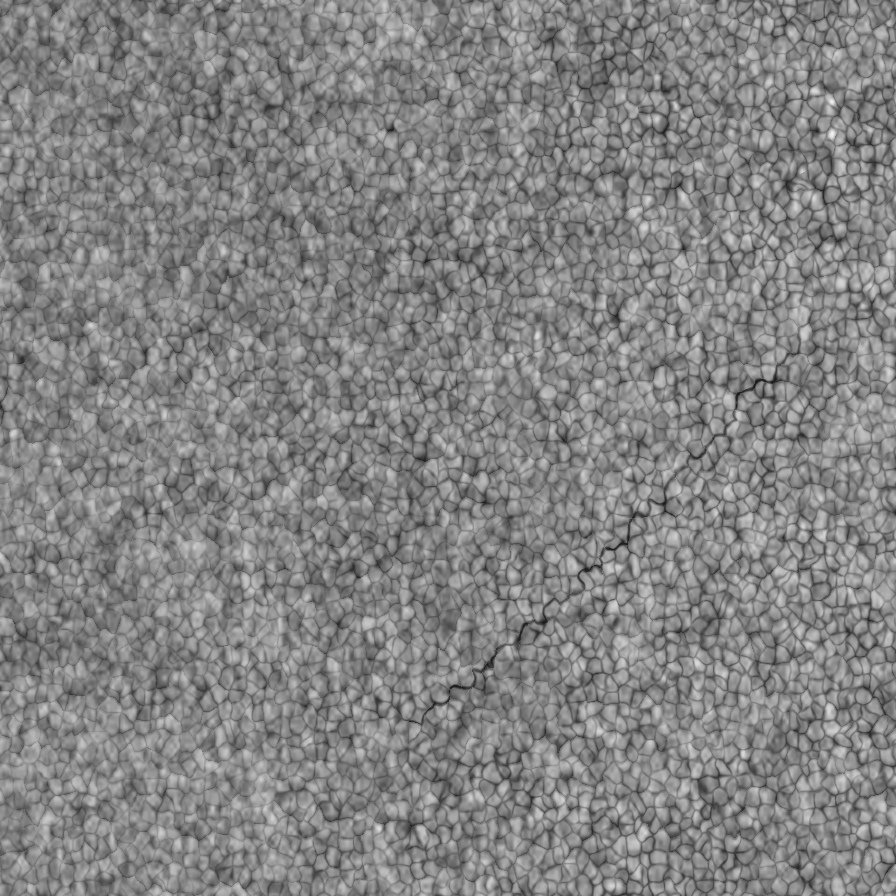
A Shadertoy shader for this texture:

```glsl
#define CELLS vec2(74.0, 61.0)
#define JITTER 0.85
#define BASE_GREY 0.458
#define CREVICE_DEPTH 0.13
#define CREVICE_WIDTH 0.36
#define DOME_DEPTH 0.14
#define TINT_RANGE 0.12
#define GRAIN_AMOUNT 0.24
#define FINE_AMOUNT 0.17
#define CRACK_DEPTH 0.17
#define CRACK_START vec2(0.455, 0.185)
#define CRACK_END vec2(0.94, 0.69)

float hash(vec2 p) {
    vec3 q = fract(p.xyx * 0.1031);
    q += dot(q, q.yzx + 33.33);
    return fract((q.x + q.y) * q.z);
}

vec2 hash2(vec2 p) {
    return vec2(hash(p), hash(p + 71.7));
}

float noise(vec2 p) {
    vec2 i = floor(p), f = fract(p);
    f = f * f * (3.0 - 2.0 * f);
    return mix(mix(hash(i), hash(i + vec2(1, 0)), f.x),
               mix(hash(i + vec2(0, 1)), hash(i + vec2(1, 1)), f.x), f.y);
}

// x: position along the bowed crack from 0 to 1, y: signed distance to it
vec2 crackCoords(vec2 p) {
    vec2 span = CRACK_END - CRACK_START;
    vec2 dir = normalize(span);
    vec2 rel = p - CRACK_START;
    float along = dot(rel, dir) / length(span);
    float bow = 0.1 * along * (1.0 - along);
    return vec2(along, dot(rel, vec2(-dir.y, dir.x)) + bow);
}

// Finds the two nearest pebble centres, as offsets from p
void nearestPebbles(vec2 p, out vec2 first, out vec2 second, out vec2 id) {
    vec2 cell = floor(p);
    float d1 = 1e3, d2 = 1e3;
    first = second = id = vec2(0.0);
    for (int y = -2; y <= 2; y++)
    for (int x = -2; x <= 2; x++) {
        vec2 c = cell + vec2(x, y);
        vec2 offset = c + 0.5 + JITTER * (hash2(c) - 0.5) - p;
        float d = dot(offset, offset);
        if (d < d1) {
            d2 = d1; second = first;
            d1 = d; first = offset; id = c;
        } else if (d < d2) {
            d2 = d; second = offset;
        }
    }
}

void mainImage(out vec4 fragColor, in vec2 fragCoord) {
    vec2 uv = fragCoord / iResolution.y;

    // Pebbled surface, slightly warped
    vec2 warp = vec2(noise(uv * 95.0), noise(uv * 95.0 + 40.0)) - 0.5;
    vec2 p = uv * CELLS + 0.5 * warp;
    vec2 first, second, id;
    nearestPebbles(p, first, second, id);
    float edge = length(second) - length(first);
    float crevice = 1.0 - smoothstep(0.0, CREVICE_WIDTH, edge);

    // Relief is crisper to the lower right and varies in patches
    float relief = mix(0.65, 1.2, smoothstep(0.0, 1.0, uv.x + 0.25 * (0.5 - uv.y)));
    relief *= 0.6 + 0.8 * noise(uv * 28.0 + 9.0);
    float grey = BASE_GREY + CREVICE_DEPTH * (1.0 - crevice * relief)
               - CREVICE_DEPTH * 0.28 * (1.0 - relief);
    grey -= DOME_DEPTH * dot(first, first) * relief;
    grey -= 0.05 * first.y;
    grey += TINT_RANGE * (hash(id + 13.0) - 0.5);

    // Upright grain and fine speckle
    grey += GRAIN_AMOUNT * (noise(uv * vec2(135.0, 82.0) + 5.0) - 0.5);
    grey += FINE_AMOUNT * (noise(uv * vec2(240.0, 185.0) + 17.0) - 0.5);

    // Broad uneven light, dimmer at the upper left
    grey += 0.07 * (noise(uv * 7.0 + 3.0) - 0.5);
    grey -= 0.05 * smoothstep(0.7, 0.0, distance(uv, vec2(0.0, 0.85)));
    grey += 0.02 * smoothstep(0.3, 1.0, uv.x);

    // Sparse glints, denser in one corner patch
    float patchGlow = smoothstep(0.12, 0.0, distance(uv, vec2(0.87, 0.86)));
    float glint = step(0.985 - 0.06 * patchGlow, hash(id + 57.0));
    grey += (0.13 + 0.16 * patchGlow) * glint * smoothstep(0.45, 0.05, length(first));

    // Crack runs along borders between pebbles on opposite sides of its path
    vec2 sideA = crackCoords((p + first) / CELLS);
    vec2 sideB = crackCoords((p + second) / CELLS);
    float along = sideA.x;
    float extent = smoothstep(0.0, 0.04, along) * smoothstep(1.0, 0.85, along);
    float strength = extent * (0.6 + 0.6 * noise(vec2(along * 22.0, 2.0)));
    float split = step(sideA.y * sideB.y, 0.0);
    grey -= CRACK_DEPTH * strength * split * (1.0 - smoothstep(0.05, 0.45, edge));

    fragColor = vec4(vec3(clamp(grey, 0.12, 0.97)), 1.0);
}
```
